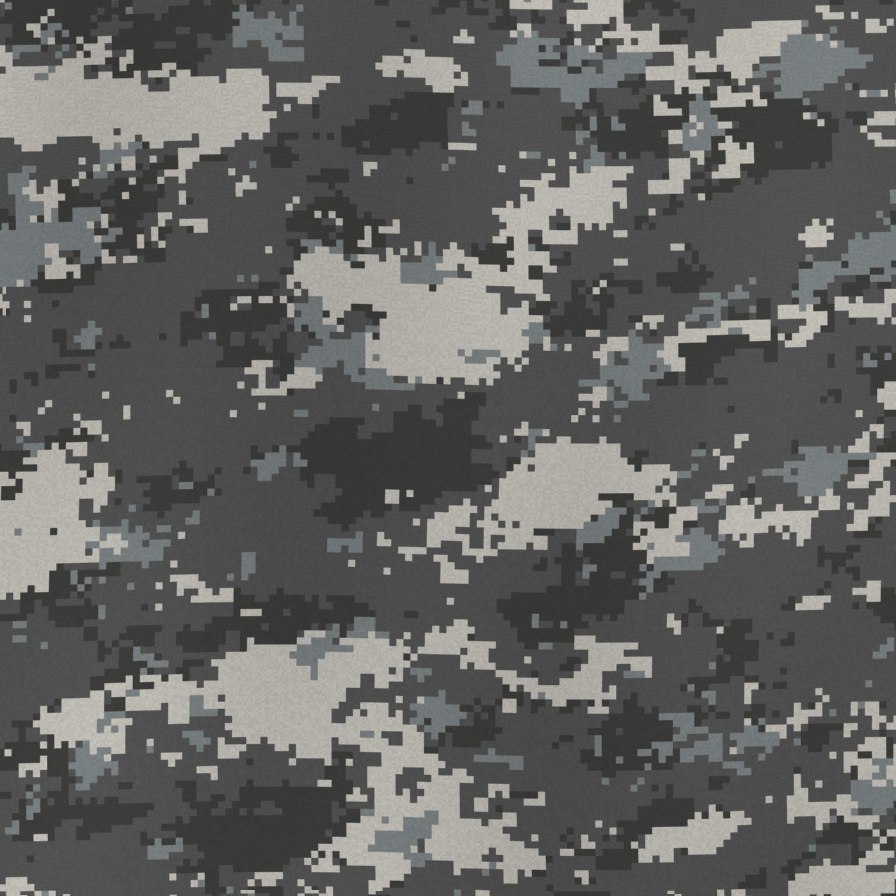
This texture is drawn by a WebGL 1 fragment shader. Its source:

```glsl
precision highp float;
uniform vec2 u_resolution;

#define CELLS 126.0        // camouflage squares across the canvas
#define BASE_FREQ 3.0      // lowest patch frequency
#define ROUGHNESS 0.74     // amplitude ratio between octaves
#define JAGGEDNESS 0.22    // share of per-square scatter
#define SLANT 0.14         // upward tilt of the patches
#define DARK_LEVEL 0.63    // thresholds in standard deviations
#define LIGHT_LEVEL 0.66
#define BLUE_LEVEL 1.32
#define FOLD_DEPTH 0.035
#define GRAIN_DEPTH 0.07
#define THREADS 400.0

const float TAU = 6.28319;
const int WAVES = 28;
const float WAVES_PER_OCTAVE = 7.0;

const vec3 BASE = vec3(0.302, 0.304, 0.302);
const vec3 DARK = vec3(0.225, 0.225, 0.218);
const vec3 LIGHT = vec3(0.712, 0.702, 0.672);
const vec3 BLUE = vec3(0.450, 0.475, 0.480);

float hash(vec2 p) {
  return fract(sin(dot(p, vec2(127.1, 311.7))) * 43758.5);
}

// Layered random sines, scaled to zero mean and unit variance
float patchField(vec2 p, float seed) {
  float sum = 0.0;
  float power = 0.0;
  for (int i = 0; i < WAVES; i++) {
    float n = float(i);
    float octave = floor((n + 0.5) / WAVES_PER_OCTAVE);
    float slot = n - octave * WAVES_PER_OCTAVE;
    float angle = 0.5 * TAU * (slot + hash(vec2(n, seed))) / WAVES_PER_OCTAVE;
    float freq = BASE_FREQ * exp2(octave + hash(vec2(n, seed + 3.7)));
    float phase = TAU * hash(vec2(n, seed + 8.3));
    float stretch = mix(0.45, 0.8, octave / 3.0);
    vec2 wave = TAU * freq * vec2(cos(angle) * stretch, sin(angle));
    float amp = pow(ROUGHNESS, octave);
    sum += amp * sin(dot(wave, p) + phase);
    power += 0.5 * amp * amp;
  }
  return sum / sqrt(power);
}

// Patch field with ragged scatter added to each square
float raggedField(vec2 cell, float scale, float seed) {
  vec2 p = cell / CELLS;
  p.y -= SLANT * p.x;
  float scatter = (hash(cell + seed * 5.3) - 0.5) * 3.46;
  float smoothShare = sqrt(1.0 - JAGGEDNESS * JAGGEDNESS);
  return patchField(p * scale, seed) * smoothShare + scatter * JAGGEDNESS;
}

vec3 cellColor(vec2 cell) {
  if (raggedField(cell, 1.25, 31.0) > BLUE_LEVEL) return BLUE;
  if (raggedField(cell, 1.0, 12.0) > LIGHT_LEVEL) return LIGHT;
  if (raggedField(cell, 1.2, 53.0) > DARK_LEVEL) return DARK;
  return BASE;
}

// Square grid with borders about one pixel wide
vec3 camouflage(vec2 uv, float pixel) {
  vec2 grid = uv * CELLS - 0.5;
  vec2 cell = floor(grid);
  vec2 blend = clamp((fract(grid) - 0.5) / (1.3 * pixel * CELLS) + 0.5, 0.0, 1.0);
  vec3 lower = mix(cellColor(cell), cellColor(cell + vec2(1.0, 0.0)), blend.x);
  vec3 upper = mix(cellColor(cell + vec2(0.0, 1.0)), cellColor(cell + 1.0), blend.x);
  return mix(lower, upper, blend.y);
}

void main() {
  float pixel = 1.0 / min(u_resolution.x, u_resolution.y);
  vec2 uv = gl_FragCoord.xy * pixel;

  // Gently uneven cloth
  vec2 cloth = uv + 0.003 * sin(uv.yx * vec2(7.0, 9.0) + vec2(0.4, 1.9));
  vec3 color = camouflage(cloth, pixel);

  // Soft folds and woven grain
  float folds = sin(5.0 * uv.x + 3.0 * uv.y + 1.2) + 0.6 * sin(19.0 * uv.x - 4.0 * uv.y);
  float grain = hash(floor(cloth * THREADS)) - 0.5;
  color *= 1.0 + FOLD_DEPTH * folds + GRAIN_DEPTH * grain;

  gl_FragColor = vec4(color, 1.0);
}
```
